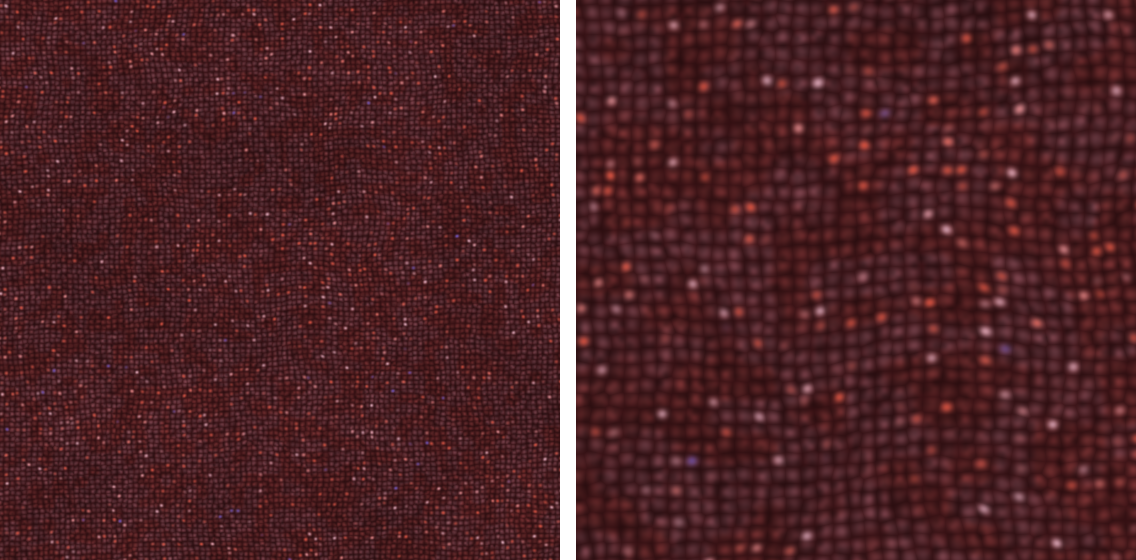
Left: the whole. Right: its middle third, enlarged.
A three.js fragment shader for this texture:

```glsl
varying vec2 vUv;

// Weave
const vec2 STITCHES = vec2(104.0, 112.0);
const float TILT = 0.012;
const float WOBBLE = 0.45;
const float JITTER = 0.30;
const float STITCH_FALLOFF = 4.6;
const float STITCH_VARIATION = 0.50;

// Surface
const float FIBRE_SCALE = 230.0;
const float FIBRE_STRENGTH = 0.34;
const float MOTTLE_SCALE = 7.0;
const float MOTTLE_STRENGTH = 0.20;

// Glitter
const float GLINT_SHARE = 0.13;
const float GLINT_FALLOFF = 10.0;
const float VIOLET_SHARE = 0.04;

// Colours
const vec3 GAP = vec3(0.178, 0.052, 0.062);
const vec3 RED_THREAD = vec3(0.365, 0.145, 0.150);
const vec3 PLUM_THREAD = vec3(0.370, 0.192, 0.220);
const vec3 EMBER = vec3(0.78, 0.30, 0.24);
const vec3 PALE_PINK = vec3(0.80, 0.60, 0.66);
const vec3 VIOLET = vec3(0.42, 0.32, 0.70);

float hash(vec2 p) {
  vec3 q = fract(p.xyx * 0.1031);
  q += dot(q, q.yzx + 33.33);
  return fract((q.x + q.y) * q.z);
}

vec2 hash2(vec2 p) {
  return vec2(hash(p + 17.3), hash(p + 71.9));
}

float noise(vec2 p) {
  vec2 cell = floor(p);
  vec2 f = fract(p);
  f = f * f * (3.0 - 2.0 * f);
  float low = mix(hash(cell), hash(cell + vec2(1.0, 0.0)), f.x);
  float high = mix(hash(cell + vec2(0.0, 1.0)), hash(cell + 1.0), f.x);
  return mix(low, high, f.y);
}

float fbm(vec2 p) {
  float sum = 0.0;
  float amplitude = 0.5;
  for (int i = 0; i < 3; i++) {
    sum += amplitude * noise(p);
    p = p * 2.03 + 11.7;
    amplitude *= 0.5;
  }
  return sum / 0.875;
}

// Stitch grid, slightly tilted and bent
vec2 weaveSpace(vec2 uv) {
  vec2 bend = vec2(noise(uv * 13.0 + 5.0), noise(uv * 11.0 + 40.0)) - 0.5;
  vec2 p = vec2(uv.x + TILT * uv.y, uv.y - TILT * uv.x);
  return p * STITCHES + 2.0 * WOBBLE * bend;
}

vec3 glintColor(vec2 id) {
  float hue = hash(id + 203.0);
  vec3 color = mix(EMBER, PALE_PINK, smoothstep(0.35, 0.95, hue));
  return mix(color, VIOLET, step(hash(id + 307.0), VIOLET_SHARE));
}

void main() {
  vec2 p = weaveSpace(vUv);
  vec2 home = floor(p);
  float mottle = fbm(vUv * MOTTLE_SCALE) - 0.5;
  float share = GLINT_SHARE * (1.0 + 1.6 * mottle);

  float body = 0.0;
  float glow = 0.0;
  vec3 sparkle = vec3(0.0);

  // Nearby stitches and the glints lying on them
  for (int y = -1; y <= 1; y++) {
    for (int x = -1; x <= 1; x++) {
      vec2 id = home + vec2(float(x), float(y));
      vec2 d = p - id - 0.5 - JITTER * (hash2(id) - 0.5);
      d.y += 0.25 * (hash(id + 53.0) - 0.5) * d.x;
      float tone = 1.0 + STITCH_VARIATION * (hash(id + 131.0) - 0.5);
      body = max(body, tone * exp(-STITCH_FALLOFF * dot(d, d)));

      float chance = hash(id + 167.0);
      float power = clamp(1.0 - chance / share, 0.0, 1.0);
      float glint = power * exp(-GLINT_FALLOFF * dot(d, d));
      sparkle += glint * glintColor(id);
      glow += glint;
    }
  }

  // Thread colour, broad shading and fine fibres
  float plum = smoothstep(0.25, 0.65, noise(p * 0.45 + 90.0));
  vec3 thread = mix(RED_THREAD, PLUM_THREAD, plum);
  vec3 color = mix(GAP, thread, body);
  float fibre = noise(vUv * FIBRE_SCALE + 23.0) - 0.5;
  color *= 1.0 + FIBRE_STRENGTH * fibre + MOTTLE_STRENGTH * mottle;

  // Glitter
  vec3 glitter = sparkle / max(glow, 0.0001);
  color = mix(color, glitter, min(glow, 1.0));
  gl_FragColor = vec4(color, 1.0);
}
```
